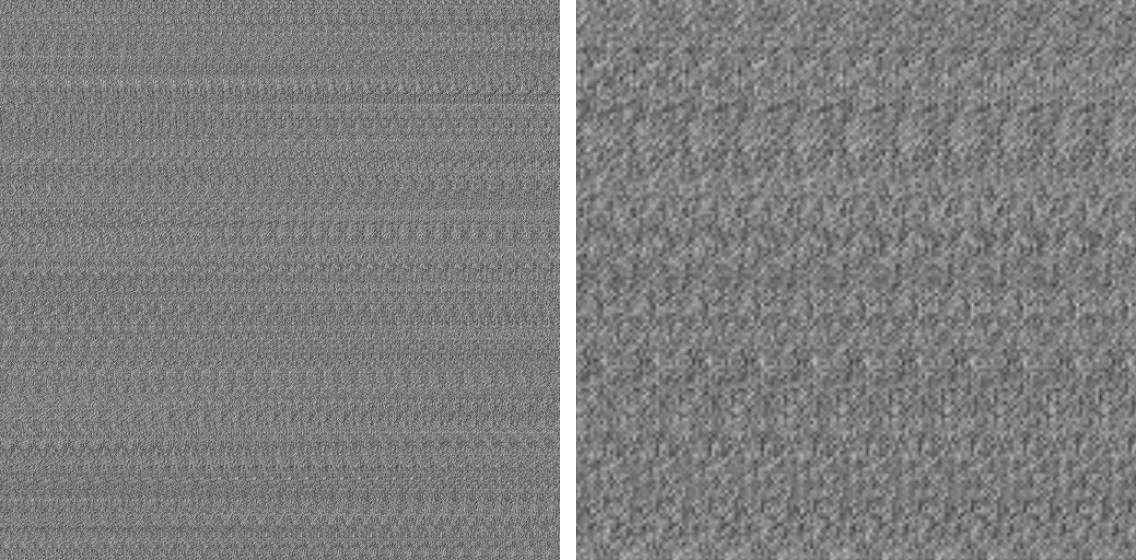
Left, the full canvas; right, a detail of the centre.
This texture is drawn by a three.js fragment shader. Its source:

```glsl
// Fine grey grain whose rows repeat in narrow tiles across the canvas.
// Each cell layers sines with hashed phases that drift slowly from tile to
// tile; neighbour contrast sharpens it and stretched columns add a weave.

varying vec2 vUv;

const float TAU = 6.2831853;
const float GRID = 512.0;         // grain cells across the canvas
const float TILE_CELLS = 16.0;    // cells before a row repeats
const float PHASE_DRIFT = 9.0;    // spread of phase change over the width
const float COLUMN_STRETCH = 8.0; // height of the column streaks in cells
const float MID_GREY = 0.488;

float hash(vec2 p) {
  vec3 q = fract(p.xyx * 0.1031);
  q += dot(q, q.yzx + 33.33);
  return fract((q.x + q.y) * q.z);
}

// Sum of three sines, periodic in x but slowly changing; unit deviation
float tiledTone(vec2 cell, float seed) {
  vec2 key = vec2(mod(cell.x, TILE_CELLS), cell.y) + seed;
  float across = cell.x / GRID;
  float tone = 0.0;
  for (int i = 0; i < 3; i++) {
    key += vec2(37.0, 571.0);
    float phase = TAU * hash(key);
    float drift = PHASE_DRIFT * (hash(key + 213.0) - 0.5);
    tone += sin(phase + drift * across);
  }
  return tone * 0.816;
}

// Tiled tone with some loose grain that does not repeat
float cellTone(vec2 cell, float seed) {
  float loose = hash(cell + seed + 17.0) - 0.5;
  return tiledTone(cell, seed) + 1.1 * loose;
}

// Smooth blend between the centres of neighbouring cells
float grain(vec2 p, float seed) {
  vec2 cell = floor(p - 0.5);
  vec2 f = fract(p - 0.5);
  vec2 right = vec2(1.0, 0.0);
  vec2 up = vec2(0.0, 1.0);
  float low = mix(cellTone(cell, seed), cellTone(cell + right, seed), f.x);
  float high = mix(cellTone(cell + up, seed),
                   cellTone(cell + up + right, seed), f.x);
  return mix(low, high, f.y);
}

void main() {
  vec2 p = vUv * GRID;

  // Crisp grain, a weak rising diagonal echo and a sharpening neighbour
  float fine = grain(p, 0.0);
  float echo = grain(p + vec2(1.0), 0.0);
  float beside = grain(p + vec2(1.0, 0.0), 0.0);

  // Faint upright streaks that repeat with the tiles
  float columns = grain(vec2(p.x, p.y / COLUMN_STRETCH), 307.0);

  float grey = MID_GREY + 0.088 * fine + 0.018 * echo - 0.018 * beside
             + 0.029 * columns;
  gl_FragColor = vec4(vec3(clamp(grey, 0.0, 1.0)), 1.0);
}
```
